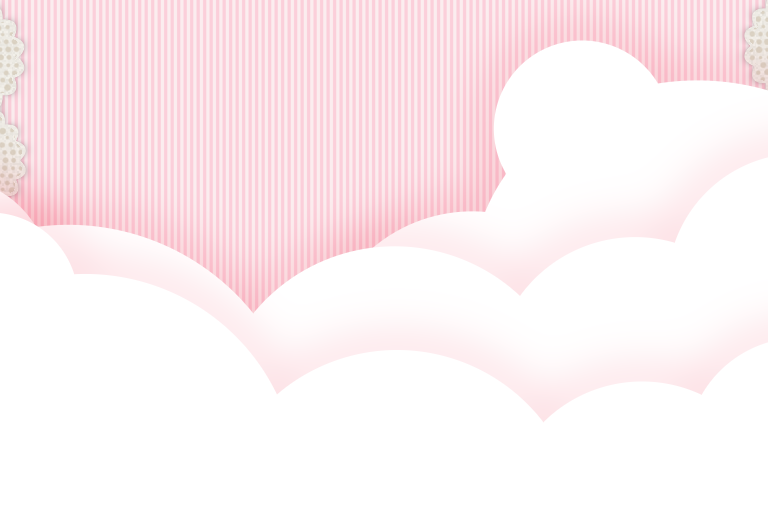
Reproduce this background procedurally as a WebGL 1 fragment shader.

```glsl
precision highp float;
uniform vec2 u_resolution;

float hash(vec2 p) {
  return fract(sin(dot(p, vec2(127.1, 311.7))) * 4375.85);
}

// One unit is a hundredth of the canvas width
float coverage(float d) {
  return clamp(0.5 - d * u_resolution.x / 100.0, 0.0, 1.0);
}

// Adds an ellipse to a cloud: x is the distance, y the light left by its glow
void puff(inout vec2 cloud, vec2 p, vec2 center, vec2 radius) {
  vec2 q = p - center;
  float k = max(length(q / radius), 0.01);
  float d = k * (k - 1.0) / max(length(q / (radius * radius)), 0.00001);
  float outside = max(d, 0.0);
  cloud.x = min(cloud.x, d);
  cloud.y *= 1.0 - 0.5 * exp(-outside * outside / 18.0);
}

// Casts a rosy shadow behind a cloud, then fills the cloud with white
vec3 paintCloud(vec3 color, vec2 cloud) {
  color *= mix(vec3(0.99, 0.86, 0.88), vec3(1.0), cloud.y);
  return mix(color, vec3(1.0), coverage(cloud.x));
}

vec3 stripes(vec2 p) {
  float wave = 0.5 + 0.5 * cos(6.28319 * p.x / 0.846);
  return mix(vec3(0.985, 0.81, 0.855), vec3(0.985, 0.93, 0.937),
             smoothstep(0.15, 0.85, wave));
}

// Scalloped doily with rings of pierced cells
vec3 paintDoily(vec3 color, vec2 p, vec2 center, float radius) {
  vec2 q = p - center;
  float angle = atan(q.y, q.x);
  float dist = length(q);
  float d = dist - radius + 0.9 - 0.9 * abs(sin(angle * 8.0));

  float ring = floor(dist / 1.05);
  float count = floor(6.0 * ring) + 5.0;
  float turn = (angle / 6.28319 + 0.5) * count;
  vec2 cell = vec2(fract(turn), fract(dist / 1.05)) - 0.5;
  float size = 0.2 + 0.2 * hash(vec2(floor(turn), ring));
  float hole = 1.0 - smoothstep(size - 0.12, size + 0.12, length(cell));
  float grain = hash(floor(p * 4.0));

  vec3 lace = vec3(0.955, 0.945, 0.92) - 0.05 * grain;
  lace = mix(lace, vec3(0.83, 0.79, 0.72), 0.75 * hole * step(d, -0.5));
  color *= 1.0 - 0.14 * exp(-max(d, 0.0) / 0.4);
  return mix(color, lace, coverage(d));
}

void main() {
  vec2 p = 100.0 * gl_FragCoord.xy / u_resolution.x;
  vec3 color = stripes(p);

  // Lace at both sides
  color = paintDoily(color, p, vec2(-4.6, 61.8), 7.9);
  color = paintDoily(color, p, vec2(-4.0, 48.4), 7.5);
  color = paintDoily(color, p, vec2(104.6, 63.3), 7.8);

  // Far cloud
  vec2 far = vec2(1000.0, 1.0);
  puff(far, p, vec2(75.8, 52.5), vec2(11.5));
  puff(far, p, vec2(90.8, 32.8), vec2(29.4, 26.0));
  puff(far, p, vec2(61.5, 21.7), vec2(20.05));
  puff(far, p, vec2(-6.5, 33.1), vec2(13.0));
  color = paintCloud(color, far);

  // Middle cloud
  vec2 middle = vec2(1000.0, 1.0);
  puff(middle, p, vec2(8.9, 9.1), vec2(30.9));
  puff(middle, p, vec2(51.4, 13.4), vec2(23.8));
  puff(middle, p, vec2(82.7, 19.9), vec2(18.5));
  puff(middle, p, vec2(104.2, 32.0), vec2(17.3));
  color = paintCloud(color, middle);

  // Near cloud
  vec2 near = vec2(1000.0, 1.0);
  puff(near, p, vec2(-1.3, 30.1), vec2(11.5));
  puff(near, p, vec2(11.1, 5.9), vec2(27.7));
  puff(near, p, vec2(51.7, -0.3), vec2(24.0));
  puff(near, p, vec2(83.6, 1.4), vec2(18.2));
  puff(near, p, vec2(104.2, 10.5), vec2(14.8));
  color = paintCloud(color, near);

  gl_FragColor = vec4(color, 1.0);
}
```
